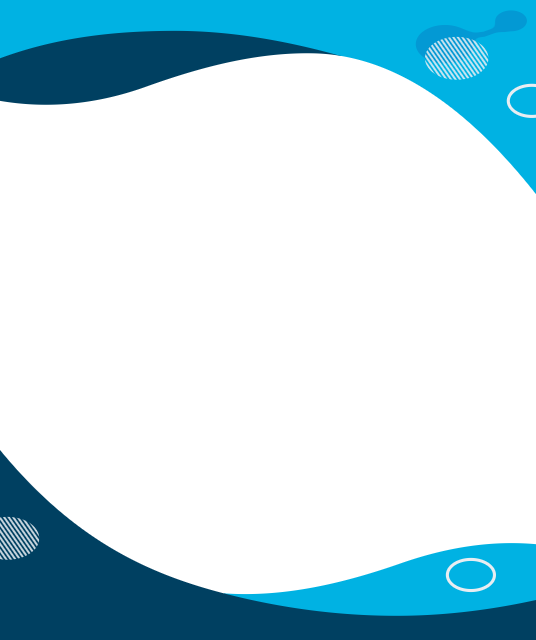
This background is drawn by a WebGL 1 fragment shader. Its source:

```glsl
precision highp float;
uniform vec2 u_resolution;

#define CANVAS vec2(0.8359, 1.0)
#define NAVY vec3(0.0, 0.25, 0.38)
#define CYAN vec3(0.0, 0.70, 0.89)
#define BLOB_BLUE vec3(0.01, 0.60, 0.83)
#define PALE vec3(0.91, 0.93, 0.95)
#define TOP_TIP 0.5313
#define BOTTOM_TIP 0.349
#define RING_RADII vec2(0.0367, 0.0243)
#define RING_HALF_WIDTH 0.0024
#define HATCH_RADII vec2(0.0495, 0.0335)
#define HATCH_PERIOD 0.0058
#define HATCH_NORMAL vec2(0.82, 0.57)

// Smooth-edged coverage of a signed distance, negative inside
float fill(float d) {
  return clamp(0.5 - d * u_resolution.y, 0.0, 1.0);
}

// Signed distance above a cubic arc; knots hold x, y and slope
float arc(vec2 p, vec3 a, vec3 b) {
  float span = b.x - a.x;
  float rise = b.y - a.y;
  float t = (p.x - a.x) / span;
  float m0 = a.z * span;
  float m1 = b.z * span;
  float c2 = 3.0 * rise - 2.0 * m0 - m1;
  float c3 = m0 + m1 - 2.0 * rise;
  float y = a.y + t * (m0 + t * (c2 + t * c3));
  float slope = (m0 + t * (2.0 * c2 + 3.0 * t * c3)) / span;
  return (p.y - y) / sqrt(1.0 + slope * slope);
}

float ellipse(vec2 p, vec2 radii) {
  float k = length(p / radii);
  return k * (k - 1.0) / max(length(p / (radii * radii)), 0.001);
}

float capsule(vec2 p, vec2 a, vec2 b, float radius) {
  vec2 ab = b - a;
  float t = clamp(dot(p - a, ab) / dot(ab, ab), 0.0, 1.0);
  return length(p - a - ab * t) - radius;
}

float smoothUnion(float a, float b, float k) {
  float h = max(k - abs(a - b), 0.0) / k;
  return min(a, b) - 0.25 * h * h * k;
}

// Edge of the white field at the top
float upperField(vec2 p) {
  vec3 crest = vec3(0.4883, 0.9167, -0.02);
  vec3 middle = vec3(0.2279, 0.8646, 0.36);
  if (p.x < middle.x) return arc(p, vec3(0.0, 0.8424, -0.17), middle);
  if (p.x < crest.x) return arc(p, middle, crest);
  return arc(p, crest, vec3(0.8359, 0.6966, -1.27));
}

// Top edge of the upper navy wave
float upperWave(vec2 p) {
  vec3 crest = vec3(0.2734, 0.9518, 0.0);
  if (p.x < crest.x) return arc(p, vec3(0.0, 0.9089, 0.37), crest);
  return arc(p, crest, vec3(TOP_TIP, 0.9126, -0.28));
}

// Top edge of the lower navy body
float lowerBody(vec2 p) {
  vec3 tip = vec3(BOTTOM_TIP, 0.0729, -0.26);
  vec3 trough = vec3(0.6185, 0.0378, 0.0);
  if (p.x < tip.x) return arc(p, vec3(0.0, 0.2969, -1.22), tip);
  if (p.x < trough.x) return arc(p, tip, trough);
  return arc(p, trough, vec3(0.8359, 0.0625, 0.22));
}

// Top edge of the lower cyan wave
float lowerWave(vec2 p) {
  vec3 middle = vec3(0.625, 0.1198, 0.35);
  if (p.x < middle.x) return arc(p, vec3(BOTTOM_TIP, 0.0729, -0.07), middle);
  return arc(p, middle, vec3(0.8359, 0.1497, -0.09));
}

// Two drops joined by a bent neck
float drops(vec2 p) {
  vec2 bend = vec2(0.755, 0.9466);
  float large = ellipse(p - vec2(0.694, 0.931), vec2(0.0456, 0.030));
  float small = ellipse(p - vec2(0.797, 0.9674), vec2(0.0247, 0.0163));
  float neck = min(capsule(p, vec2(0.716, 0.9414), bend, 0.004),
                   capsule(p, bend, vec2(0.784, 0.957), 0.004));
  return smoothUnion(smoothUnion(large, neck, 0.012), small, 0.012);
}

float hatchedEllipse(vec2 p) {
  float stripe = abs(fract(dot(p, HATCH_NORMAL) / HATCH_PERIOD) - 0.5) - 0.27;
  return fill(ellipse(p, HATCH_RADII)) * fill(stripe * HATCH_PERIOD);
}

float ring(vec2 p) {
  return fill(abs(ellipse(p, RING_RADII)) - RING_HALF_WIDTH);
}

void main() {
  vec2 p = gl_FragCoord.xy / u_resolution * CANVAS;
  vec3 color = vec3(1.0);

  // Upper waves
  float field = upperField(p);
  color = mix(color, p.x < TOP_TIP ? NAVY : CYAN, fill(-field));
  if (p.x < TOP_TIP) color = mix(color, CYAN, fill(-min(field, upperWave(p))));

  // Lower waves
  if (p.x > BOTTOM_TIP) color = mix(color, CYAN, fill(lowerWave(p)));
  color = mix(color, NAVY, fill(lowerBody(p)));

  // Ornaments
  color = mix(color, BLOB_BLUE, fill(drops(p)));
  float hatch = max(hatchedEllipse(p - vec2(0.7122, 0.9089)),
                    hatchedEllipse(p - vec2(0.0117, 0.1589)));
  color = mix(color, PALE, hatch * 0.85);
  float rings = max(ring(p - vec2(0.7344, 0.1016)), ring(p - vec2(0.8294, 0.8424)));
  color = mix(color, PALE, rings);

  gl_FragColor = vec4(color, 1.0);
}
```
